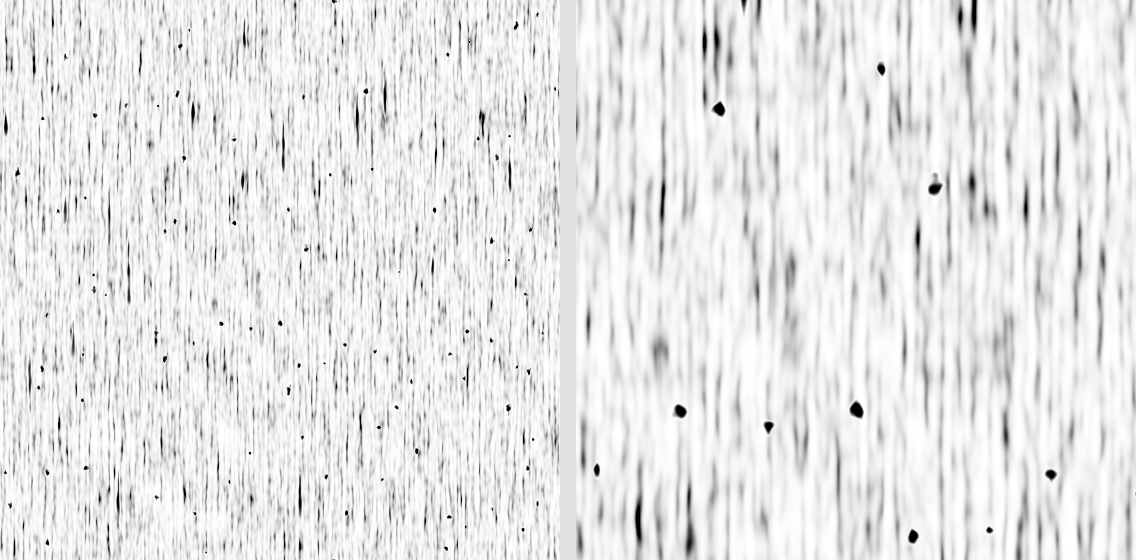
Left, the full canvas; right, a detail of the centre.
Give the GLSL for this texture, as a Shadertoy shader.

```glsl
const vec2 LONG_GRAIN = vec2(178.0, 7.0);    // whole repeats across the canvas
const vec2 CROSS_GRAIN = vec2(190.0, 9.0);
const vec2 MID_GRAIN = vec2(204.0, 21.0);
const vec2 FINE_GRAIN = vec2(222.0, 60.0);
const vec4 GRAIN_MIX = vec4(0.54, 0.48, 0.53, 0.45);
const float NOISE_SPREAD = 0.22;             // typical deviation of the noise
const float BASE_INK = 0.071;
const float INK_CONTRAST = 0.89;
const float PAPER_LIFT = 0.011;
const vec2 WOBBLE_REPEATS = vec2(19.0, 13.0);
const float WOBBLE = 0.0018;
const float KNOT_CELLS = 16.0;
const float KNOT_CHANCE = 0.45;
const float SLIT_CHANCE = 0.16;
const vec2 KNOT_RADIUS = vec2(0.0016, 0.0034);
const vec2 KNOT_STRETCH = vec2(1.0, 2.2);
const vec2 SLIT_STRETCH = vec2(8.0, 19.0);
const float SLIT_RADIUS = 0.0021;
const float KNOT_LUMPS = 1.2;
const float KNOT_TAPER = 0.4;
const float HALO_STRENGTH = 0.6;
const vec3 PAPER = vec3(1.0);
const vec3 INK = vec3(0.0);

uint mixBits(uint n) {
    n = (n ^ (n >> 16)) * 0x7feb352du;
    n = (n ^ (n >> 15)) * 0x846ca68bu;
    return n ^ (n >> 16);
}

float hash(vec2 cell, float seed) {
    uint n = mixBits(uint(cell.x) + mixBits(uint(cell.y) + mixBits(uint(seed))));
    return float(n >> 8) / 16777216.0;
}

float cornerSlope(vec2 cell, vec2 corner, vec2 local, vec2 period, float seed) {
    float angle = 6.28318 * hash(mod(cell + corner, period), seed);
    return dot(vec2(cos(angle), sin(angle)), local - corner);
}

// Gradient noise that wraps after a whole number of cells
float wrapNoise(vec2 uv, vec2 period, float seed) {
    vec2 p = fract(uv) * period;
    vec2 cell = floor(p);
    vec2 f = p - cell;
    vec2 w = f * f * f * (f * (f * 6.0 - 15.0) + 10.0);
    float a = cornerSlope(cell, vec2(0, 0), f, period, seed);
    float b = cornerSlope(cell, vec2(1, 0), f, period, seed);
    float c = cornerSlope(cell, vec2(0, 1), f, period, seed);
    float d = cornerSlope(cell, vec2(1, 1), f, period, seed);
    return mix(mix(a, b, w.x), mix(c, d, w.x), w.y);
}

// Vertical streaks: summed noise with an exponential ink response
float grainInk(vec2 uv) {
    vec4 layers = vec4(wrapNoise(uv, LONG_GRAIN, 1.0),
                       wrapNoise(uv + 0.5 / CROSS_GRAIN, CROSS_GRAIN, 4.0),
                       wrapNoise(uv, MID_GRAIN, 2.0),
                       wrapNoise(uv, FINE_GRAIN, 3.0));
    float level = dot(layers, GRAIN_MIX) / NOISE_SPREAD;
    return BASE_INK * exp(INK_CONTRAST * level) - PAPER_LIFT;
}

// Scattered knots and slits: x is their ink, y the pale halo around them
vec2 knotInk(vec2 uv, float pixel) {
    vec2 p = uv * KNOT_CELLS;
    vec2 home = floor(p);
    float knotLumps = KNOT_LUMPS * wrapNoise(uv, vec2(190.0, 150.0), 5.0);
    float slitLumps = KNOT_LUMPS * wrapNoise(uv, vec2(120.0, 42.0), 14.0);
    vec2 result = vec2(0.0);
    for (int j = -1; j <= 1; j++) {
        for (int i = -1; i <= 1; i++) {
            vec2 cell = home + vec2(i, j);
            vec2 id = mod(cell, KNOT_CELLS);
            if (hash(id, 6.0) > KNOT_CHANCE) continue;
            vec2 center = cell + vec2(hash(id, 7.0), hash(id, 8.0));
            vec2 offset = (p - center) / KNOT_CELLS;
            bool slit = hash(id, 11.0) < SLIT_CHANCE;
            float size = hash(id, 9.0);
            float radius = slit ? SLIT_RADIUS : mix(KNOT_RADIUS.x, KNOT_RADIUS.y, size);
            vec2 reach = slit ? SLIT_STRETCH : KNOT_STRETCH;
            float stretch = mix(reach.x, reach.y, hash(id, 10.0));

            // Narrow one end into a teardrop
            vec2 q = offset / vec2(radius, radius * stretch);
            float tip = hash(id, 12.0) < 0.5 ? -q.y : q.y;
            q.x /= 1.0 - KNOT_TAPER * clamp(tip, -0.3, 1.0);
            float dist = length(q) + (slit ? slitLumps : knotLumps);

            float soft = (slit ? 0.5 : 0.35) + 0.4 * pixel / radius;
            float ink = 1.0 - smoothstep(1.0 - soft, 1.0 + soft, dist);
            float halo = 1.0 - smoothstep(1.2, 2.4, dist);
            result = max(result, vec2(ink, halo));
        }
    }
    return result;
}

void mainImage(out vec4 fragColor, in vec2 fragCoord) {
    vec2 uv = fragCoord / iResolution.xy;
    float pixel = 1.0 / min(iResolution.x, iResolution.y);

    // Wrap after bending so the grain stays seamless
    float bend = WOBBLE * wrapNoise(uv, WOBBLE_REPEATS, 13.0);
    vec2 bent = fract(uv + vec2(bend, 0.0));

    vec2 knots = knotInk(bent, pixel);
    float ink = grainInk(bent) * (1.0 - HALO_STRENGTH * knots.y);
    ink = clamp(max(ink, knots.x), 0.0, 1.0);
    fragColor = vec4(mix(PAPER, INK, ink), 1.0);
}
```
